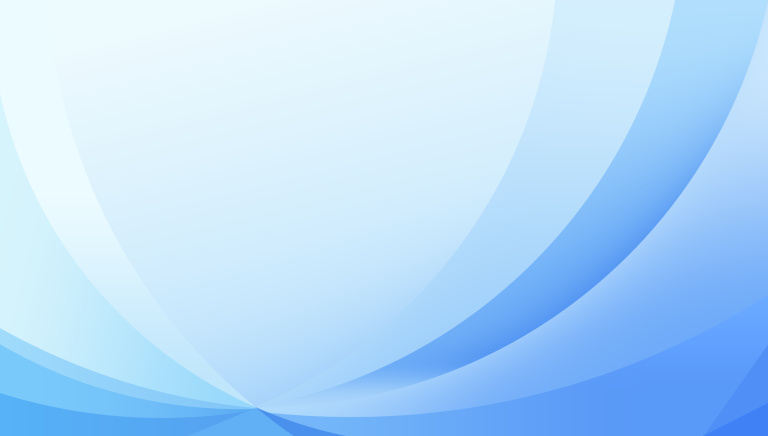
Write a Shadertoy shader that draws this background.

```glsl
// Overlapping translucent blue sheets fanning out from a node near the bottom.
// Each sheet is bounded by a large circular arc; the sheets are painted back
// to front with soft gradients. Lengths are in canvas heights.

// Anti-aliased coverage of a signed distance, positive inside.
float cover(float d) {
    return smoothstep(-0.7, 0.7, d * iResolution.y);
}

// Signed distance to a disc, positive inside.
float disc(vec2 p, vec2 center, float radius) {
    return radius - length(p - center);
}

// Disc extended without end to the left, so only its right rim shows.
float rightArc(vec2 p, vec2 center, float radius) {
    vec2 q = p - center;
    return radius - length(vec2(max(q.x, 0.0), min(q.y, 0.0)));
}

// Disc extended without end to the right, so only its left rim shows.
float leftArc(vec2 p, vec2 center, float radius) {
    vec2 q = p - center;
    return radius - length(vec2(min(q.x, 0.0), min(q.y, 0.0)));
}

// Cyan sheets on the lower left and the small wedges under the node.
vec3 leftSheets(vec2 p, float innerLeft) {
    float across = clamp(p.x / 0.58, 0.0, 1.0);
    vec3 col = mix(vec3(0.34, 0.70, 0.97), vec3(0.33, 0.63, 0.94), across);

    vec3 lowSheet = mix(vec3(0.48, 0.79, 0.985), vec3(0.35, 0.66, 0.95), across * across);
    col = mix(col, lowSheet, cover(disc(p, vec2(0.3725, 1.282), 1.2406)));

    vec3 strip = mix(vec3(0.63, 0.86, 0.985), vec3(0.50, 0.77, 0.97), across);
    col = mix(col, strip, cover(disc(p, vec2(0.550, 1.151), 1.0894)));

    vec3 paleSheet = mix(vec3(0.84, 0.955, 0.99), vec3(0.58, 0.84, 0.985),
                         smoothstep(0.0, 0.75, p.x + 0.25 * (0.5 - p.y)));
    col = mix(col, paleSheet, cover(disc(p, vec2(0.726, 1.5385), 1.481)));

    // Wedges spreading downward from the node
    float wedge = dot(p - vec2(0.585, 0.064), normalize(vec2(0.064, -0.154)));
    col = mix(col, vec3(0.38, 0.69, 0.965), cover(wedge) * cover(0.063 - p.y));
    return mix(col, vec3(0.29, 0.57, 0.93), cover(innerLeft));
}

// Deep blue floor with two darker folds in the corner.
vec3 floorSheet(vec2 p) {
    vec3 col = mix(vec3(0.46, 0.72, 0.975), vec3(0.35, 0.60, 0.97), smoothstep(0.6, 1.5, p.x));
    col += 0.07 * smoothstep(0.1, 0.35, p.y);
    float steepFold = dot(p - vec2(1.614, 0.0), normalize(vec2(1.42, -1.0)));
    float flatFold = dot(p - vec2(1.612, 0.0), normalize(vec2(0.508, -1.0)));
    col = mix(col, vec3(0.31, 0.56, 0.965), cover(steepFold));
    return mix(col, vec3(0.25, 0.51, 0.965), cover(flatFold));
}

void mainImage(out vec4 fragColor, in vec2 fragCoord) {
    vec2 p = fragCoord / iResolution.xy * vec2(1.7615, 1.0);

    // Arcs meeting at the node
    float innerRight = rightArc(p, vec2(0.140, 1.115), 1.139);
    float middleRight = rightArc(p, vec2(0.3775, 1.244), 1.196);
    float outerRight = rightArc(p, vec2(0.600, 1.256), 1.190);
    float lowerRight = disc(p, vec2(0.805, 1.8165), 1.773);
    float innerLeft = leftArc(p, vec2(1.420, 1.079), 1.312);
    float outerLeft = leftArc(p, vec2(0.998, 1.000), 1.0206);

    // Sheet above the floor, paler along the outer arc and near the node
    vec3 col = floorSheet(p);
    vec3 sheet = mix(vec3(0.42, 0.66, 0.975), vec3(0.84, 0.93, 0.99), smoothstep(0.2, 0.95, p.y));
    sheet = mix(sheet, vec3(0.73, 0.87, 0.99), 0.6 * exp(min(outerRight, 0.0) / 0.08));
    sheet = mix(sheet, vec3(0.72, 0.88, 0.99), 0.8 * (1.0 - smoothstep(0.55, 1.2, p.x)));
    col = mix(col, sheet, cover(lowerRight));

    // Outer band, shaded against its rim
    vec3 band = mix(vec3(0.50, 0.74, 0.98), vec3(0.69, 0.87, 0.99), smoothstep(0.3, 1.0, p.y));
    float shade = (1.0 - smoothstep(0.3, 1.0, p.y)) * smoothstep(0.06, 0.2, p.y);
    band = mix(band, vec3(0.33, 0.59, 0.95), shade * exp(-max(outerRight, 0.0) / 0.09));
    band = mix(band, vec3(0.68, 0.84, 0.98), 1.0 - smoothstep(0.06, 0.17, p.y));
    col = mix(col, band, cover(outerRight));

    // Middle band, lighter beside the central sheet
    band = mix(vec3(0.60, 0.80, 0.98), vec3(0.83, 0.935, 0.993), smoothstep(0.1, 1.0, p.y));
    band = mix(band, vec3(0.74, 0.885, 0.99),
               0.6 * (1.0 - p.y) * exp(min(innerRight, 0.0) / 0.08));
    col = mix(col, band, cover(middleRight));

    // Bright central sheet, bluer toward its lower right rim
    float fall = clamp((1.0 - p.y + 0.25 * (p.x - 0.6)) / 0.9, 0.0, 1.0);
    vec3 center = mix(vec3(0.93, 0.98, 0.995), vec3(0.76, 0.90, 0.99), fall);
    float rimTint = exp(-max(innerRight, 0.0) / 0.14) * (1.0 - smoothstep(0.1, 0.65, p.y));
    center = mix(center, vec3(0.62, 0.80, 0.98), 0.75 * rimTint);
    col = mix(col, center, cover(innerRight));

    // Pale band on the left
    vec3 paleBand = mix(vec3(0.75, 0.90, 0.985), vec3(0.925, 0.985, 1.0), smoothstep(0.08, 0.6, p.y));
    col = mix(paleBand, col, cover(innerLeft));

    col = mix(leftSheets(p, innerLeft), col, cover(outerLeft));
    fragColor = vec4(col, 1.0);
}
```
